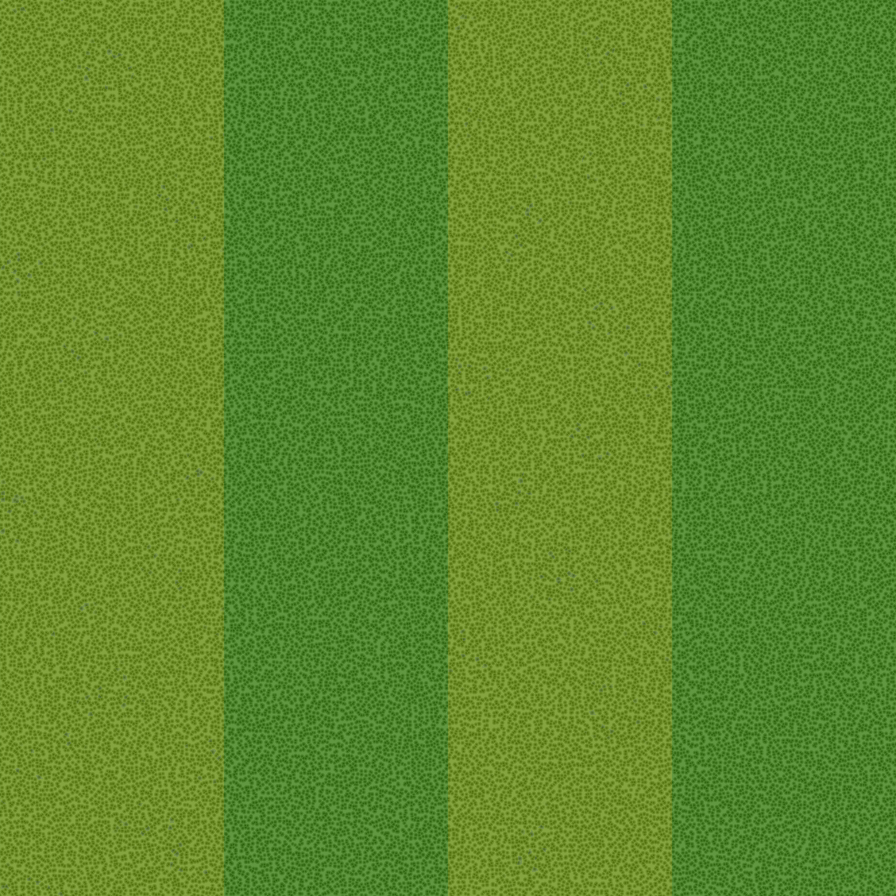
A three.js fragment shader for this texture:

```glsl
// Mown lawn: four vertical stripes, alternating lime and deep green, with fine turf grain.
#define STRIPE_PAIRS 2.0
#define EDGE_SOFTNESS 0.0008
#define GRAIN_CELLS 232.0
#define GRAIN_CONTRAST 0.31
#define GRAIN_MIDPOINT 0.41
#define FLECK_SHARE 0.035
#define LIME_GREEN vec3(0.435, 0.557, 0.165)
#define DEEP_GREEN vec3(0.295, 0.507, 0.168)
#define FLECK_GREY vec3(0.37, 0.48, 0.25)

varying vec2 vUv;

const float TAU = 6.2831853;

vec3 hash3(vec2 p) {
  vec3 q = fract(p.xyx * vec3(0.1031, 0.1030, 0.0973));
  q += dot(q, q.yxz + 33.33);
  return fract((q.xxy + q.yzz) * q.zyx);
}

// Wrapping cellular noise: x is the nearest distance, y that cell's random value.
vec2 cellular(vec2 uv, float cells) {
  vec2 p = uv * cells;
  vec2 base = floor(p);
  vec2 local = p - base;
  vec2 nearest = vec2(8.0, 0.0);
  for (int j = -1; j <= 1; j++) {
    for (int i = -1; i <= 1; i++) {
      vec2 offset = vec2(float(i), float(j));
      vec3 rnd = hash3(mod(base + offset, cells) + 1.0);
      float dist = length(offset + rnd.xy - local);
      if (dist < nearest.x) nearest = vec2(dist, rnd.z);
    }
  }
  return nearest;
}

// Layered sines with whole periods, for patches where flecks gather.
float patches(vec2 uv) {
  vec2 a = uv * TAU;
  float s = sin(a.x * 5.0 + 2.0 * sin(a.y * 3.0));
  s += sin(a.y * 7.0 + 2.0 * sin(a.x * 4.0 + 1.0));
  return smoothstep(0.2, 1.6, s);
}

void main() {
  // Mowing stripes, lime first
  float edge = EDGE_SOFTNESS * TAU * STRIPE_PAIRS;
  float lime = smoothstep(-edge, edge, sin(vUv.x * TAU * STRIPE_PAIRS));
  vec3 color = mix(DEEP_GREEN, LIME_GREEN, lime);

  // Sparse greyish flecks in the lime stripes
  vec2 grain = cellular(vUv, GRAIN_CELLS);
  float fleck = step(1.0 - FLECK_SHARE, grain.y) * patches(vUv);
  color = mix(color, FLECK_GREY, fleck * lime * 0.7);

  // Turf grain: dark gaps between lighter blade tips
  float tone = (grain.x - GRAIN_MIDPOINT) * GRAIN_CONTRAST;
  tone += (grain.y - 0.5) * 0.035;
  color += clamp(tone, -0.13, 0.085);

  gl_FragColor = vec4(color, 1.0);
}
```
